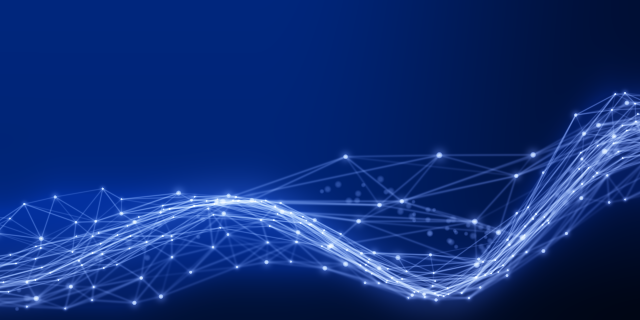
This background is drawn by a Shadertoy shader. Its source:

```glsl
// A glowing wave of linked nodes on deep blue: a wide web, a tight bundle of
// bright strands and a soft sparse sheet behind. Each layer is a jittered grid
// bent between smooth height curves; only columns near the pixel are drawn.

const int WEB = 0, STRANDS = 1, BACK = 2;

float hash(vec2 p) { return fract(sin(dot(p, vec2(127.1, 311.7))) * 43758.5453); }

// Heights of the wave for x in 0..2
float spine(float x) {
    return 0.115 + 0.255 * smoothstep(-0.05, 0.72, x)
        - 0.29 * smoothstep(0.76, 1.38, x) + 0.53 * smoothstep(1.38, 2.05, x);
}
float upperEdge(float x) {
    return 0.34 + 0.05 * smoothstep(0.0, 0.2, x)
        - 0.2 * smoothstep(0.75, 1.3, x) + 0.52 * smoothstep(1.46, 1.92, x);
}
float lowerEdge(float x) {
    return 0.04 + 0.12 * smoothstep(0.35, 0.75, x)
        - 0.095 * smoothstep(1.0, 1.3, x) + 0.335 * smoothstep(1.42, 2.0, x);
}
float backEdge(float x) {
    return 0.37 + 0.145 * smoothstep(0.75, 1.12, x) + 0.17 * smoothstep(1.65, 2.0, x);
}

// Position of a grid node; id is column and row
vec2 node(vec2 id, int layer, float rows, float gap) {
    vec2 jitter = vec2(hash(id + 7.3 * float(layer)), hash(id.yx + 31.7 + float(layer))) - 0.5;
    float level = id.y / (rows - 1.0);
    if (layer == BACK) {
        float loose = level < 0.99 ? 1.0 : 0.0;
        float x = (id.x + 0.686 + 0.8 * jitter.x * loose) * gap;
        return vec2(x, mix(spine(x), backEdge(x), level + 0.3 * jitter.y * loose));
    }
    float x = (id.x + 0.8 * jitter.x) * gap;
    float side = 2.0 * level - 1.0 + 0.28 * jitter.y;
    if (layer == STRANDS) side *= 0.36;
    return vec2(x, mix(spine(x), side > 0.0 ? upperEdge(x) : lowerEdge(x), abs(side)));
}

float segmentDistance(vec2 p, vec2 a, vec2 b) {
    vec2 pa = p - a, ba = b - a;
    return length(pa - ba * clamp(dot(pa, ba) / dot(ba, ba), 0.0, 1.0));
}

// Gaussian line profile that never gets thinner than a pixel
float softLine(float d, float width) {
    float w = max(width, 0.7 / iResolution.y);
    return exp(-d * d / (w * w)) * width / w;
}

float softDot(float d, float radius) {
    return 1.8 * (1.0 - smoothstep(0.5 * radius, 1.2 * radius, d))
        + 0.45 * exp(-d * d / (5.0 * radius * radius));
}

// Light of one layer: links to neighbours plus a dot at each node
float mesh(vec2 p, int layer, float rows, float gap, float width, float gain) {
    float light = 0.0, column = floor(p.x / gap);
    for (float i = -3.0; i <= 2.0; i++)
    for (float row = 0.0; row < rows; row++) {
        vec2 id = vec2(column + i, row);
        if (layer == BACK && id.x < 2.0) continue;
        vec2 a = node(id, layer, rows, gap);
        float blur = layer == WEB ? mix(1.9, 1.0, smoothstep(0.0, 0.6, row / rows)) : 1.0;
        for (int k = 0; k < 5; k++) {
            float pick = hash(id * 1.7 + float(k) * 5.1);
            vec2 stride = k == 0 ? vec2(0, 1) : k < 4 ? vec2(1, k - 2)
                : vec2(2, floor(pick * 3.0) - 1.0);
            float target = row + stride.y;
            if (target < 0.0 || target >= rows || (layer == STRANDS && k == 0)) continue;
            vec2 b = node(id + stride, layer, rows, gap);
            light += gain * (0.25 + 0.75 * pick) / blur
                * softLine(segmentDistance(p, a, b), width * blur);
        }
        float size = hash(id + 3.9);
        float radius = layer == BACK ? 0.007 + 0.003 * size
            : layer == WEB ? 0.003 + 0.006 * size * size * size : 0.003;
        light += softDot(length(p - a), radius);
    }
    return light;
}

// Out of focus dots: one cloud behind the middle, the others along the spine
float bokeh(vec2 p) {
    float light = 0.0;
    for (float i = 0.0; i < 80.0; i++) {
        vec2 r = vec2(hash(vec2(i, 1.3)), hash(vec2(i, 8.7)));
        float x = i < 42.0 ? 1.0 + 0.55 * r.x : i < 60.0 ? 0.05 + 0.6 * r.x : 1.7 + 0.3 * r.x;
        float y = i < 42.0 ? 0.42 - 0.17 * smoothstep(1.1, 1.5, x)
            : spine(x) - (i < 60.0 ? 0.06 : 0.0);
        float d = length(p - vec2(x, y + 0.1 * (r.y - 0.5)));
        float radius = 0.006 + 0.006 * fract(r.x * 17.0);
        light += 0.4 * (1.0 - smoothstep(0.3 * radius, 1.3 * radius, d));
    }
    return light;
}

void mainImage(out vec4 fragColor, in vec2 fragCoord) {
    vec2 p = fragCoord / iResolution.xy * vec2(2.0, 1.0);

    // Backdrop, darker to the right and below
    vec3 color = mix(vec3(0.0, 0.15, 0.49), vec3(0.0, 0.055, 0.2), smoothstep(0.8, 2.1, p.x));
    color *= mix(0.45, 1.0, smoothstep(0.0, 0.35, p.y)) * (0.88 + 0.12 * p.y);

    // Haze around the wave
    float outside = max(max(p.y - upperEdge(p.x), lowerEdge(p.x) - p.y), 0.0);
    float fromSpine = (p.y - spine(p.x)) / 0.08;
    color += vec3(0.01, 0.05, 0.17) * exp(-outside * 18.0);

    // Layers of light, turning white where they pile up
    float light = 0.16 * exp(-fromSpine * fromSpine) + bokeh(p);
    light += mesh(p, BACK, 4.0, 0.293, 0.0035, 0.4);
    light += mesh(p, WEB, 6.0, 0.105, 0.0022, 0.6);
    light += mesh(p, STRANDS, 6.0, 0.14, 0.002, 0.8);
    color += (1.0 - color) * (1.0 - exp(-light * vec3(0.42, 0.52, 1.05)));
    fragColor = vec4(color, 1.0);
}
```
